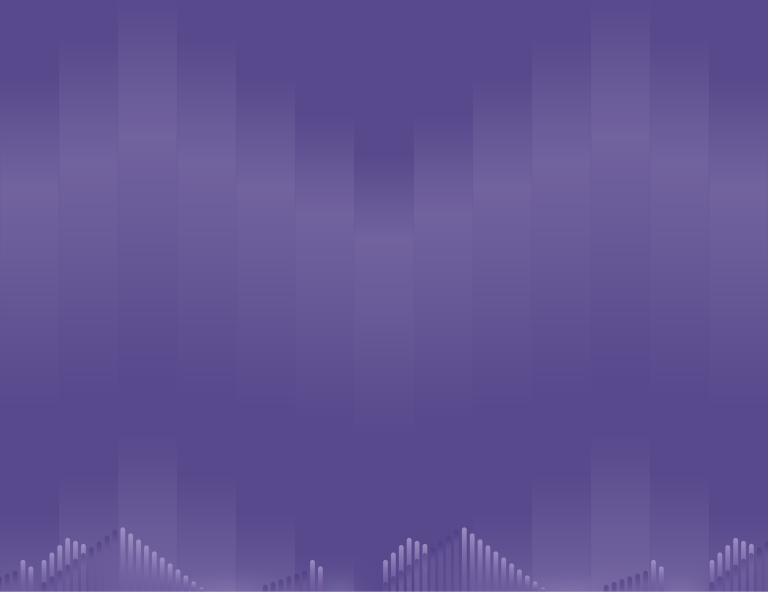
This background is drawn by a WebGL 2 fragment shader. Its source:

```glsl
#version 300 es
precision highp float;

uniform vec2 u_resolution;
out vec4 outColor;

const vec3 BASE = vec3(0.347, 0.287, 0.553);
const vec3 PALE = vec3(0.446, 0.388, 0.622);
const vec3 DUSK = vec3(0.305, 0.240, 0.500);
const vec3 LILAC = vec3(0.680, 0.620, 0.810);
const float PITCH = 7.88;

// Brightness of one fading column; depth is measured downward
float columnFade(float depth, float stagger) {
    float start = 39.0 * stagger;
    float crest = 137.0 + 25.5 * stagger;
    float finish = 375.0 + 14.0 * stagger;
    float rise = clamp((depth - start) / (crest - start), 0.0, 1.0);
    float fall = clamp((finish - depth) / (finish - crest), 0.0, 1.0);
    return rise * fall;
}

// Coverage of a round-topped bar standing on the lower edge
float barMask(vec2 p, float height, float soft) {
    float d = length(vec2(p.x, max(p.y - height + 2.4, 0.0))) - 2.4;
    return smoothstep(0.7 * soft, -0.7 * soft, d) * step(1.0, height);
}

vec3 paleBar(vec3 color, vec2 p, float height, float soft) {
    float shade = clamp(p.y / max(height, 1.0), 0.0, 1.0);
    vec3 tint = mix(vec3(0.44, 0.36, 0.63), LILAC, shade * shade);
    return mix(color, tint, 0.8 * barMask(p, height, soft));
}

vec3 duskBar(vec3 color, vec2 p, float height, float soft) {
    float shade = smoothstep(height - 16.0, height - 1.0, p.y);
    vec3 tint = mix(vec3(0.43, 0.35, 0.62), DUSK, shade);
    return mix(color, tint, 0.6 * barMask(p, height, soft));
}

float glow(vec2 p, float center, vec2 size) {
    vec2 q = (p - vec2(center, 0.0)) / size;
    return exp(-dot(q, q));
}

// Large hill of bars: a pale slope, a dark climb and a pale descent
vec3 largeHill(vec3 color, vec2 p, float left, float soft) {
    float k = floor((p.x - left) / PITCH + 0.5);
    vec2 q = vec2(p.x - left - k * PITCH, p.y);
    if (k >= 0.0 && k <= 5.0)
        color = paleBar(color, q, min(32.0 + 7.4 * k, 63.0 - 3.0 * k), soft);
    if (k >= 0.0 && k <= 9.0)
        color = duskBar(color, q, 10.0 + 5.8 * k, soft);
    if (k >= 10.0 && k <= 20.0)
        color = paleBar(color, q, 64.5 - 6.0 * (k - 10.0), soft);
    return color;
}

// Small hill: a dark climb ending in a few pale bars
vec3 smallHill(vec3 color, vec2 p, float peak, float soft) {
    float k = floor((p.x - peak) / PITCH + 0.5);
    vec2 q = vec2(p.x - peak - k * PITCH, p.y);
    if (k >= -6.0 && k < 0.0)
        color = duskBar(color, q, 24.0 + 2.8 * k, soft);
    if (k >= 0.0 && k <= 1.0)
        color = paleBar(color, q, 32.0 - 6.5 * k, soft);
    return color;
}

void main() {
    // The canvas is 768 units wide and 591 units high
    vec2 p = gl_FragCoord.xy / u_resolution * vec2(768.0, 591.0);
    float soft = 768.0 / u_resolution.x;
    float depth = 591.0 - p.y;

    // Thirteen staggered columns, repeated once downward
    float column = p.x * 13.0 / 768.0;
    float stagger = abs(4.0 - abs(floor(column) - 6.0));
    float light = columnFade(depth, stagger) + columnFade(depth - 436.0, stagger);
    vec3 color = mix(BASE, PALE, min(light, 1.0));

    // Faint seams between columns
    float seam = abs(fract(column + 0.5) - 0.5) * 768.0 / 13.0;
    color -= 0.014 * light * smoothstep(1.2, 0.2, seam);

    // Glows and bars along the lower edge
    for (int i = 0; i < 3; i++) {
        float left = vec3(44.0, 385.5, 712.0)[i];
        float peak = vec3(23.0, 312.5, 653.5)[i];
        color = mix(color, DUSK, 0.4 * glow(p, left + 35.0, vec2(30.0, 24.0)));
        color = mix(color, LILAC, 0.2 * glow(p, left + 186.0, vec2(46.0, 15.0)));
        if (i > 0)
            color = mix(color, LILAC, 0.15 * glow(p, peak + 27.0, vec2(22.0, 15.0)));
        color = smallHill(color, p, peak, soft);
        color = largeHill(color, p, left, soft);
    }

    // Thin bright line at the foot
    color = mix(color, LILAC, 0.5 * smoothstep(1.6, 0.5, p.y));
    outColor = vec4(color, 1.0);
}
```
